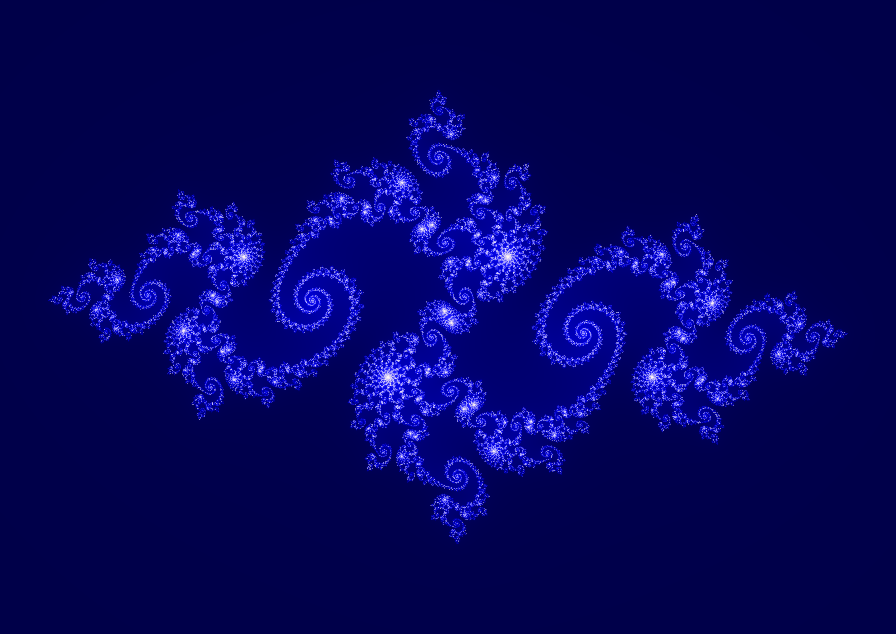
This background is drawn by a Shadertoy shader. Its source:

```glsl
const int MAX_STEPS = 400;
const float ESCAPE_RADIUS = 16.0;
const float VIEW_HEIGHT = 2.4;
const vec2 JULIA_SEED = vec2(-0.772691, 0.124281);
const vec3 WARM_WHITE = vec3(1.0, 0.96, 0.95);

vec2 complexSquare(vec2 z) {
    return vec2(z.x * z.x - z.y * z.y, 2.0 * z.x * z.y);
}

// Fractional number of steps before the orbit escapes
float escapeTime(vec2 z, vec2 seed) {
    for (int i = 0; i < MAX_STEPS; i++) {
        if (dot(z, z) > ESCAPE_RADIUS * ESCAPE_RADIUS) {
            float overshoot = log2(log(length(z)) / log(ESCAPE_RADIUS));
            return max(float(i) - overshoot, 0.0);
        }
        z = complexSquare(z) + seed;
    }
    return float(MAX_STEPS);
}

// Navy to bright blue, then white for the slowest orbits
vec3 orbitColor(float steps) {
    vec3 blue = vec3(0.0, 0.0, min(0.275 + 0.0058 * steps, 1.0));
    float sparkle = smoothstep(90.0, 260.0, steps);
    return mix(blue, WARM_WHITE, sparkle);
}

vec2 toPlane(vec2 position, vec2 canvas) {
    return (position - 0.5 * canvas) / canvas.y * VIEW_HEIGHT;
}

void mainImage(out vec4 fragColor, in vec2 fragCoord) {
    vec3 mean = vec3(0.0);
    vec3 peak = vec3(0.0);

    // Four samples per pixel; the peak keeps fine sparkles visible
    for (int k = 0; k < 4; k++) {
        vec2 offset = vec2(k % 2, k / 2) * 0.5 - 0.25;
        vec2 z = toPlane(fragCoord + offset, iResolution.xy);
        vec3 color = orbitColor(escapeTime(z, JULIA_SEED));
        mean += 0.25 * color;
        peak = max(peak, color);
    }
    fragColor = vec4(mix(mean, peak, 0.3), 1.0);
}
```
